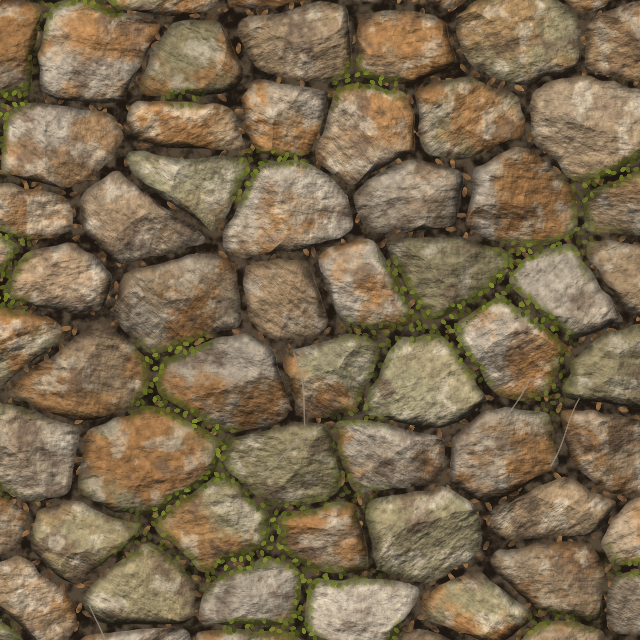
This texture is drawn by a WebGL 1 fragment shader. Its source:

```glsl
precision highp float;
// Dry stone wall: warped Voronoi cells in staggered courses become rounded,
// faceted stones, lit from above through the slope of a height function.
// Soil, dead leaves, green sprigs and a few twigs fill the joints.
uniform vec2 u_resolution;

const vec2 COURSES = vec2(6.0, 8.2);   // stones across and up the canvas
const float CORNER = 150.0;            // higher gives sharper corners
const vec3 TAN = vec3(0.57, 0.48, 0.37);
const vec3 GREY = vec3(0.61, 0.56, 0.49);
const vec3 RUST = vec3(0.57, 0.42, 0.27);
const vec3 OLIVE = vec3(0.50, 0.47, 0.35);
const vec3 STAIN = vec3(0.40, 0.33, 0.27);
const vec3 LICHEN = vec3(0.70, 0.65, 0.57);
const vec3 SOIL_DARK = vec3(0.12, 0.095, 0.07);
const vec3 SOIL_LIGHT = vec3(0.33, 0.28, 0.22);
const vec3 LEAF = vec3(0.40, 0.43, 0.15);

struct Stone { float edge; vec2 id; vec2 offset; };

float hash(vec2 p) { return fract(sin(dot(p, vec2(127.1, 311.7))) * 43758.5453); }
vec2 hash2(vec2 p) { return vec2(hash(p), hash(p + 37.3)); }

vec2 rotate(vec2 p, float a) {
  float c = cos(a), s = sin(a);
  return vec2(c * p.x + s * p.y, c * p.y - s * p.x);
}

float noise(vec2 p) {
  vec2 i = floor(p), f = fract(p);
  f = f * f * (3.0 - 2.0 * f);
  return mix(mix(hash(i), hash(i + vec2(1, 0)), f.x),
             mix(hash(i + vec2(0, 1)), hash(i + vec2(1, 1)), f.x), f.y);
}

float fbm(vec2 p) {
  float sum = 0.0, amp = 0.52;
  for (int i = 0; i < 5; i++) {
    sum += amp * noise(p);
    p = rotate(p, 0.6) * 2.03 + 11.7;
    amp *= 0.5;
  }
  return sum;
}

vec2 site(vec2 cell) {
  return cell + 0.5 + 0.78 * (hash2(cell) - 0.5) + vec2(0.5 * mod(cell.y, 2.0), 0.0);
}

// Nearest stone and the rounded distance to its border, in canvas units
Stone findStone(vec2 p) {
  p += 0.022 * (vec2(noise(p * 11.0), noise(p * 11.0 + 50.0)) - 0.5);
  p += 0.007 * (vec2(noise(p * 48.0), noise(p * 48.0 + 90.0)) - 0.5);
  vec2 q = p * COURSES, id = vec2(0.0), center = vec2(0.0);
  float best = 100.0, sum = 0.0;
  for (int y = -2; y <= 2; y++) for (int x = -2; x <= 2; x++) {
    vec2 cell = floor(q) + vec2(x, y), s = site(cell);
    float d = dot(s - q, s - q);
    if (d < best) { best = d; id = cell; center = s; }
  }
  for (int y = -2; y <= 2; y++) for (int x = -2; x <= 2; x++) {
    if (x == 0 && y == 0) continue;
    vec2 s = site(id + vec2(x, y)), n = normalize(s - center);
    sum += exp(-CORNER * dot(0.5 * (s + center) - q, n) / length(n * COURSES));
  }
  float gap = 0.0025 + 0.006 * noise(p * 8.0 + 20.0);
  return Stone(-log(sum) / CORNER - gap, id, (q - center) / COURSES);
}

// Rounded rim, cut by tilted facets, with layered and grainy roughness
float stoneHeight(vec2 p, Stone s) {
  float h = 0.018 * (1.0 - exp(-max(s.edge, 0.0) / 0.009));
  for (int i = 0; i < 3; i++) {
    vec2 r = hash2(s.id + float(i) * 5.3);
    h = min(h, 0.012 + 0.012 * r.y - 0.38 * rotate(s.offset, 6.283 * r.x).x);
  }
  vec2 layer = rotate(p, 1.6 * (hash(s.id + 2.7) - 0.5)) * vec2(14.0, 38.0);
  return h + 0.013 * fbm(layer + s.id * 3.1) + 0.0045 * fbm(p * 95.0);
}

// Slim rotated ellipses, one per grid cell: x is coverage, y a random value
vec2 scatter(vec2 p, float scale, float slim, float seed) {
  vec2 q = p * scale, found = vec2(0.0);
  for (int y = -1; y <= 1; y++) for (int x = -1; x <= 1; x++) {
    vec2 cell = floor(q) + vec2(x, y), r = hash2(cell + seed);
    vec2 d = rotate(q - cell - r, 6.283 * hash(cell + seed + 9.1));
    float cover = 1.0 - smoothstep(0.36, 0.46, length(d * vec2(1.0, slim)));
    if (cover > found.x) found = vec2(cover, r.x);
  }
  return found;
}

vec3 stoneColor(vec2 p, Stone s) {
  vec2 q = p + s.id * 1.7;
  float patches = fbm(q * 13.0), grain = fbm(p * 130.0);
  vec3 c = mix(TAN, GREY, smoothstep(0.35, 0.75, 0.6 * hash(s.id + 4.4) + 0.5 * fbm(q * 8.0)));
  c = mix(c, OLIVE, 0.75 * step(0.72, hash(s.id + 8.2)));
  c = mix(c, RUST, smoothstep(0.42, 0.62, patches) * smoothstep(0.2, 0.75, hash(s.id + 6.6)));
  c = mix(c, STAIN, 0.65 * smoothstep(0.54, 0.72, fbm(q * 24.0 + 7.0)));
  c = mix(c, LICHEN, 0.6 * smoothstep(0.53, 0.68, fbm(q * 34.0 + 31.0)));
  return c * (0.78 + 0.5 * grain) * (0.92 + 0.18 * hash(s.id + 1.9));
}

vec3 soilColor(vec2 p) {
  vec3 c = mix(SOIL_DARK, SOIL_LIGHT, smoothstep(0.3, 0.75, fbm(p * 75.0)));
  vec2 litter = scatter(p, 48.0, 2.2, 3.0);
  vec3 dead = mix(STAIN * 0.6, RUST * 0.9, litter.y) * (0.6 + 0.7 * noise(p * 170.0));
  return mix(c, dead, litter.x * step(0.45, litter.y));
}

float twigs(vec2 p) {
  float cover = 0.0;
  for (int i = 0; i < 5; i++) {
    float k = float(i);
    vec2 d = rotate(p - hash2(vec2(k, 13.0)), 0.6 + 1.5 * hash(vec2(k, 4.0)));
    d.y += 0.006 * sin(d.x * 32.0 + k);
    cover = max(cover, (1.0 - smoothstep(0.0005, 0.0018, abs(d.y)))
                     * (1.0 - smoothstep(0.055, 0.06, abs(d.x))));
  }
  return cover;
}

void main() {
  vec2 p = gl_FragCoord.xy / u_resolution.y;
  vec2 e = vec2(0.0016, 0.0);
  Stone s = findStone(p);
  float h = stoneHeight(p, s);
  vec2 slope = vec2(stoneHeight(p + e.xy, findStone(p + e.xy)) - h,
                    stoneHeight(p + e.yx, findStone(p + e.yx)) - h) / e.x;
  float light = dot(normalize(vec3(-slope, 1.0)), normalize(vec3(-0.25, 0.6, 0.9)));
  float shade = 0.32 + 0.86 * clamp(light, 0.0, 1.0);
  shade *= mix(0.62, 1.0, smoothstep(0.0, 0.014, s.edge));

  // Stones over soil, with moss creeping onto their rims
  vec3 stone = stoneColor(p, s) * shade;
  float damp = smoothstep(0.56, 0.78, noise(p * 7.0 + 61.0));
  float rim = 1.0 - smoothstep(0.003, 0.016, s.edge);
  stone = mix(stone, LEAF * 0.8, 0.45 * damp * rim);
  vec3 color = mix(soilColor(p), stone, smoothstep(-0.0013, 0.0013, s.edge));

  // Sprigs and twigs
  vec2 sprig = scatter(p, 82.0, 1.5, 17.0);
  color = mix(color, LEAF * (0.65 + 0.6 * sprig.y), sprig.x * damp * rim);
  color = mix(color, LICHEN * 0.85, 0.75 * twigs(p));
  gl_FragColor = vec4(color, 1.0);
}
```
